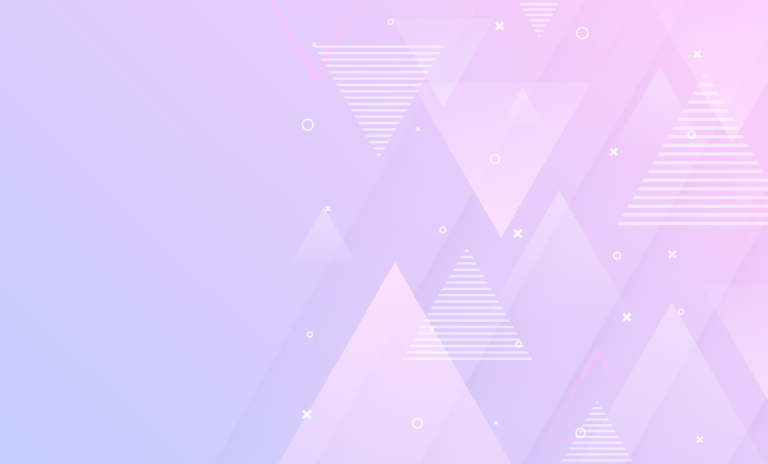
Reproduce this background procedurally as a Shadertoy shader.

```glsl
// Pastel lilac backdrop with translucent triangles, striped triangles and small marks.

const vec3 PINK = vec3(0.995, 0.885, 1.0);
const vec3 PEARL = vec3(0.97, 0.91, 1.0);
const vec3 ROSE = vec3(0.985, 0.765, 0.975);
const float UP = 1.0, DOWN = -1.0;

float hash(vec2 p) {
    return fract(sin(dot(p, vec2(127.1, 311.7))) * 43758.5453);
}

// Antialiased coverage of a signed distance, in units of canvas height.
float cover(float d) {
    float pixel = 0.75 / iResolution.y;
    return 1.0 - smoothstep(-pixel, pixel, d);
}

// Equilateral triangle; depth is measured from the apex to the base.
float triangle(vec2 p, vec2 apex, float height, float dir) {
    float depth = (apex.y - p.y) * dir;
    return max(abs(p.x - apex.x) * 0.866 - depth * 0.5, depth - height);
}

// Opacity of a pane fading from apex to base.
float pane(vec2 p, vec2 apex, float height, float dir, float apexAlpha, float baseAlpha) {
    float fade = clamp((apex.y - p.y) * dir / height, 0.0, 1.0);
    return cover(triangle(p, apex, height, dir)) * mix(apexAlpha, baseAlpha, fade);
}

// Horizontal stripes clipped to a triangle, starting at its base.
float stripes(vec2 p, vec2 apex, float height, float dir, float spacing) {
    float depth = (apex.y - p.y) * dir;
    float phase = fract((height - depth) / spacing);
    float bar = cover((abs(phase - 0.5) - 0.2) * spacing);
    return 0.52 * bar * cover(triangle(p, apex, height, dir));
}

// Triangular frame that fades away from its apex.
float outline(vec2 p, vec2 apex, float height, float dir, float alpha) {
    float d = triangle(p, apex, height, dir);
    float fade = 1.0 - 0.7 * clamp((apex.y - p.y) * dir / height, 0.0, 1.0);
    return cover(abs(d + 0.006) - 0.006) * alpha * fade;
}

// Rings and diagonal crosses scattered over a jittered grid.
float marks(vec2 p) {
    const float cellSize = 0.2;
    vec2 cell = floor(p / cellSize);
    vec2 jitter = vec2(hash(cell), hash(cell + 17.0));
    vec2 q = p - (cell + 0.2 + 0.6 * jitter) * cellSize;
    float size = mix(0.005, 0.013, pow(hash(cell + 41.0), 1.5));
    float ring = abs(length(q) - size) - 0.0016;
    vec2 r = abs(vec2(q.x + q.y, q.x - q.y) * 0.707);
    float cross = max(max(r.x, r.y) - size, min(r.x, r.y) - size * 0.25);
    float shape = mod(cell.x + cell.y, 2.0) < 0.5 ? ring : cross;
    return 0.85 * cover(shape) * step(3.0, cell.x);
}

// Three-stop diagonal gradient with soft slanted folds.
vec3 backdrop(vec2 p) {
    float t = 0.39 * p.x + 0.4 * p.y;
    vec3 color = mix(vec3(0.76, 0.80, 1.0), vec3(0.875, 0.80, 0.985), smoothstep(-0.1, 0.56, t));
    color = mix(color, vec3(0.985, 0.805, 0.985), smoothstep(0.48, 1.02, t));
    float slant = (p.x - 0.577 * p.y - 0.235) / 0.222;
    float f = fract(slant);
    float fold = smoothstep(0.0, 0.03, f) * exp(-5.0 * f) * smoothstep(-0.3, 2.0, slant);
    return color - fold * vec3(0.03, 0.04, 0.018) * (1.0 - 0.5 * p.y);
}

void mainImage(out vec4 fragColor, in vec2 fragCoord) {
    vec2 p = fragCoord / iResolution.y;
    vec3 color = backdrop(p);

    // Rose frames
    color = mix(color, ROSE, outline(p, vec2(0.679, 0.821), 0.25, DOWN, 0.75));
    color = mix(color, ROSE, outline(p, vec2(1.300, 0.850), 0.20, DOWN, 0.45));
    color = mix(color, ROSE, outline(p, vec2(1.287, 0.256), 0.211, UP, 0.5));
    color = mix(color, ROSE, outline(p, vec2(1.655, 0.600), 0.20, UP, 0.6));

    // Faint panes
    color = mix(color, PEARL, pane(p, vec2(1.205, 0.590), 0.284, UP, 0.6, 0.03));
    color = mix(color, PEARL, pane(p, vec2(1.448, 0.349), 0.37, UP, 0.6, 0.08));
    color = mix(color, PEARL, pane(p, vec2(1.422, 0.856), 0.19, UP, 0.6, 0.0));
    color = mix(color, PEARL, pane(p, vec2(0.698, 0.554), 0.118, UP, 0.5, 0.1));

    // Bright panes
    color = mix(color, PINK, pane(p, vec2(0.851, 0.435), 0.45, UP, 0.97, 0.4));
    color = mix(color, PINK, pane(p, vec2(1.080, 0.487), 0.334, DOWN, 0.97, 0.3));
    color = mix(color, PINK, pane(p, vec2(1.578, 0.692), 0.33, DOWN, 0.75, 0.12));
    color = mix(color, PINK, pane(p, vec2(1.700, 0.060), 0.326, DOWN, 0.95, 0.12));
    color = mix(color, PEARL, pane(p, vec2(0.955, 0.769), 0.192, DOWN, 0.55, 0.15));
    color = mix(color, PEARL, pane(p, vec2(1.127, 0.812), 0.084, UP, 0.6, 0.1));

    // Striped triangles
    float lines = stripes(p, vec2(0.817, 0.659), 0.247, DOWN, 0.0137);
    lines = max(lines, stripes(p, vec2(1.006, 0.468), 0.248, UP, 0.0137));
    lines = max(lines, stripes(p, vec2(1.521, 0.845), 0.336, UP, 0.0187));
    lines = max(lines, stripes(p, vec2(1.287, 0.138), 0.136, UP, 0.0125));
    lines = max(lines, stripes(p, vec2(1.162, 0.918), 0.09, DOWN, 0.0115));
    color = mix(color, vec3(1.0), lines);

    color = mix(color, vec3(1.0), marks(p));
    fragColor = vec4(color, 1.0);
}
```
